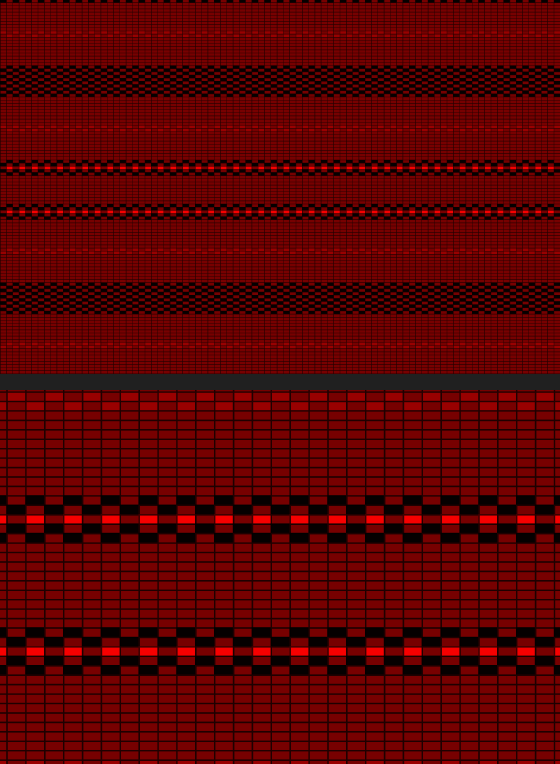
Top: the whole. Bottom: its middle third, enlarged.
Reproduce this pattern procedurally as a Shadertoy shader.

```glsl
// Plain-woven dark red cloth with black checked bands and bright red weft stripes.
#define COLUMNS 89.0                  // warp threads across the canvas
#define CELL_ASPECT 2.0               // cell width over cell height
#define TOP_OFFSET 0.765              // part of a row showing above row 0
#define REPEAT_ROWS 69                // weft rows in one stripe repeat
#define GAP vec2(0.08, 0.16)          // seam width, as a share of a cell
#define GAP_SHADE 0.25
#define GROUND vec3(0.465, 0.0, 0.0)
#define BLACK vec3(0.02, 0.0, 0.0)
#define ACCENT vec3(0.60, 0.0, 0.0)
#define BRIGHT vec3(0.97, 0.0, 0.0)
#define SAMPLES 5                     // smoothing samples per axis

// Weft colour of a row; the stripe sequence mirrors about its middle row.
vec3 weftColor(int row) {
    int k = (row + REPEAT_ROWS - 20) % REPEAT_ROWS;
    int m = abs(k - REPEAT_ROWS / 2 - 5);
    if (m == 7) return BRIGHT;                          // core of a narrow stripe
    if (m >= 30 || (m >= 5 && m <= 9)) return BLACK;    // wide band, stripe edges
    if (m == 19 || m == 20) return ACCENT;              // faint double line
    return GROUND;
}

// Cloth colour at p: x counts columns, y counts rows downward.
vec3 weave(vec2 p) {
    ivec2 cell = ivec2(floor(p));
    vec2 f = fract(p);
    bool weftOnTop = ((cell.x + cell.y) & 1) == 1;
    vec3 color = weftOnTop ? weftColor(cell.y) : GROUND;
    bool seam = f.x < GAP.x || f.y < GAP.y;
    return seam ? color * GAP_SHADE : color;
}

void mainImage(out vec4 fragColor, in vec2 fragCoord) {
    vec2 cellsPerPixel = vec2(1.0, CELL_ASPECT) * COLUMNS / iResolution.x;
    vec2 corner = vec2(fragCoord.x, iResolution.y - fragCoord.y) - 0.5;

    // Average a grid of samples over the pixel to smooth the edges.
    vec3 sum = vec3(0.0);
    for (int j = 0; j < SAMPLES; j++) {
        for (int i = 0; i < SAMPLES; i++) {
            vec2 offset = (vec2(i, j) + 0.5) / float(SAMPLES);
            vec2 p = (corner + offset) * cellsPerPixel;
            sum += weave(p - vec2(0.0, TOP_OFFSET));
        }
    }
    fragColor = vec4(sum / float(SAMPLES * SAMPLES), 1.0);
}
```
